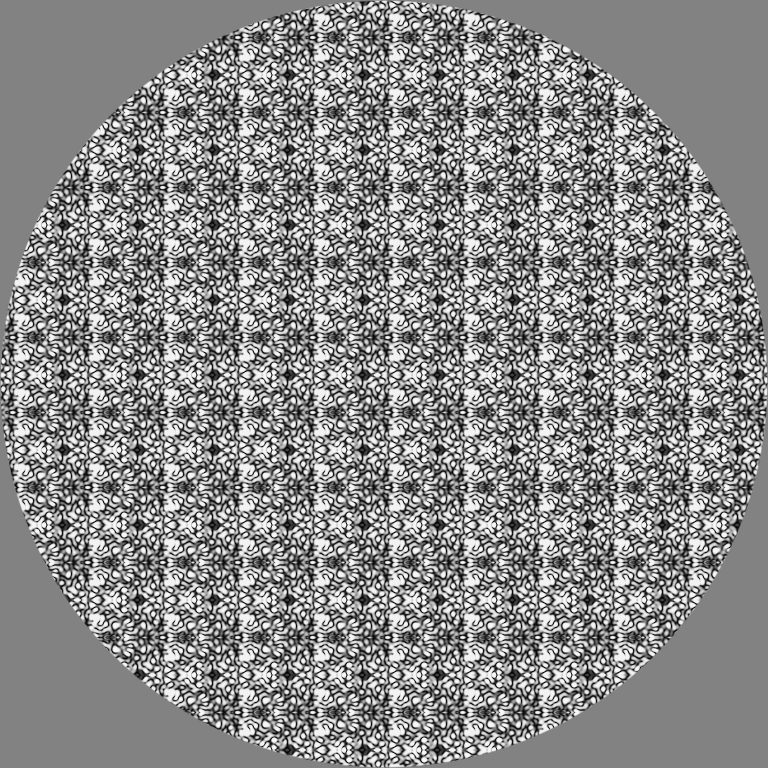
Write a Shadertoy shader that draws this pattern.

```glsl
// Disc filled with a small mirrored tile of grey speckle, on a plain grey ground.

const float TAU = 6.2831853;
const float REPEATS = 10.24;      // tiles across the canvas
const int WAVES = 56;             // plane waves summed into the speckle
const float GROUND_GREY = 0.51;

// Integer hash giving two values in 0..1
vec2 hash2(uint seed) {
    uvec2 h = uvec2(seed, seed + 59u) * 747796405u + 2891336453u;
    h = ((h >> ((h >> 28u) + 4u)) ^ h) * 277803737u;
    h = (h >> 22u) ^ h;
    return vec2(h & 0xffffu) / 65535.0;
}

// Band-limited complex noise of unit variance per part, periodic in x
vec2 waveField(vec2 p, float lowFreq, float highFreq, uint seed) {
    vec2 sum = vec2(0.0);
    for (int i = 0; i < WAVES; i++) {
        vec2 rnd = hash2(seed + uint(i) * 101u);
        float angle = TAU * (float(i) + 0.5) / float(WAVES);
        vec2 freq = mix(lowFreq, highFreq, rnd.x) * vec2(cos(angle), sin(angle));
        freq.x = round(freq.x);
        float phase = TAU * (dot(freq, p) + rnd.y);
        sum += vec2(cos(phase), sin(phase));
    }
    return sum * sqrt(2.0 / float(WAVES));
}

// Offset from a point in the tile, wrapped in x
vec2 wrappedOffset(vec2 p, vec2 centre) {
    return vec2(fract(p.x - centre.x + 0.5) - 0.5, p.y - centre.y);
}

// Soft elliptical spot: 1 inside, 0 outside
float spot(vec2 offset, vec2 radii) {
    return 1.0 - smoothstep(0.7, 1.15, length(offset / radii));
}

// Rounded wedge that narrows as y grows
float wedge(vec2 offset, vec2 radii) {
    offset.x /= max(0.3, 1.0 - 6.0 * offset.y);
    return spot(offset, radii);
}

// Grey level of one tile; y is the distance from its mirror line
float tileGrey(vec2 p) {
    // Contrast fades in a vertical band and around a faint ring
    float band = 0.5 + 0.5 * cos(TAU * (p.x - 0.95));
    float ringRadius = length(wrappedOffset(p, vec2(0.5, 0.0)));
    float ring = 1.0 - smoothstep(0.01, 0.05, abs(ringRadius - 0.28));
    float contrast = 1.2 - 0.3 * band * band - 0.25 * ring;

    // Speckle: bright grains with soft, broken dark gaps between them
    vec2 field = contrast * waveField(p, 4.0, 11.0, 23u) * vec2(1.0, 0.5);
    float grey = 0.03 + 0.94 * (1.0 - exp(-dot(field, field)));

    // Dark clumps on the two mirror lines
    float clump = spot(wrappedOffset(p, vec2(0.87, 0.0)), vec2(0.08, 0.06));
    float bar = spot(wrappedOffset(p, vec2(0.47, 0.5)), vec2(0.08, 0.025));
    grey *= 1.0 - 0.7 * max(clump, bar);

    // Bright wedge beside the line and a small dash on it
    float bright = wedge(wrappedOffset(p, vec2(0.28, 0.24)), vec2(0.07, 0.06));
    float dash = spot(wrappedOffset(p, vec2(0.03, 0.0)), vec2(0.05, 0.025));
    return mix(grey, 0.95, max(bright, dash));
}

void mainImage(out vec4 fragColor, in vec2 fragCoord) {
    vec2 canvas = fragCoord / iResolution.xy;

    // Tiles start at the upper left and mirror about each row line
    vec2 cell = vec2(canvas.x, 1.0 - canvas.y) * REPEATS;
    vec2 tile = vec2(fract(cell.x), abs(fract(cell.y + 0.5) - 0.5));

    // Disc touching the canvas sides
    float pixel = 1.0 / iResolution.y;
    float disc = 1.0 - smoothstep(-pixel, pixel, length(canvas - 0.5) - 0.499);

    fragColor = vec4(vec3(mix(GROUND_GREY, tileGrey(tile), disc)), 1.0);
}
```
